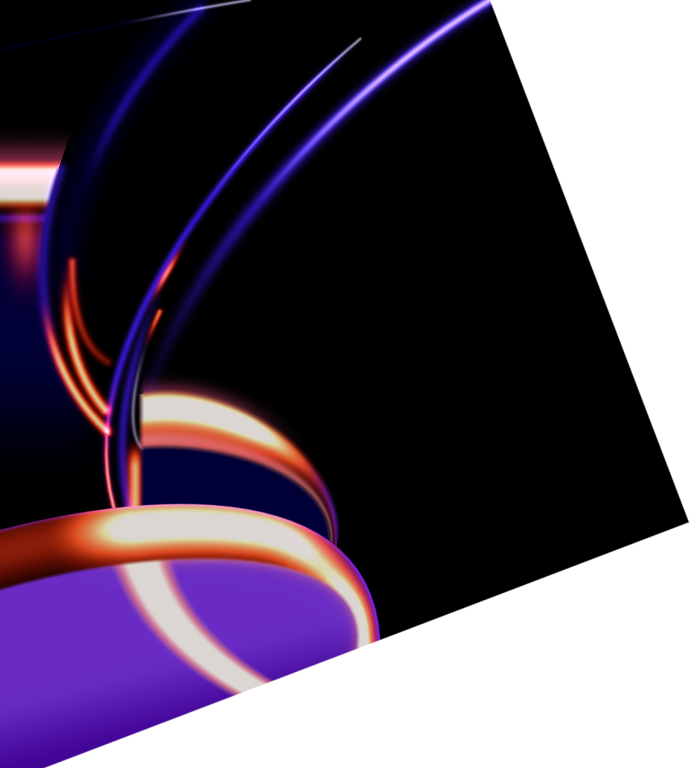
A Shadertoy shader for this background:

```glsl
// Glowing glass ribbons on a tilted black sheet that lies on a white page.
// Signed distance to cubic curves, and position along them, drive the glows,
// heat-coloured bands and fills, layered back to front.

#define SEGMENTS 28
#define NAVY vec3(0, 0, .21)
#define BLUE vec3(.2, .08, .78)
#define LILAC vec3(.82, .76, .95)
#define VIOLET vec3(.41, .17, .77)
#define DEEP_VIOLET vec3(.25, .01, .58)
#define ROSE vec3(.75, .25, .42)
#define PEACH vec3(.9, .5, .52)
#define HOT_WHITE vec3(.86, .84, .82)
#define SHEET_CORNER vec2(89.7, 32)
#define SHEET_AXIS vec2(.934, .356)

float bump(float x, float centre, float width) {
  float k = (x - centre) / width;
  return exp(-k * k);
}

// Smooth step that may also run downwards
float ramp(float a, float b, float x) {
  float k = clamp((x - a) / (b - a), 0., 1.);
  return k * k * (3. - 2. * k);
}

// Black through ember and orange to warm white
vec3 heat(float h) {
  h = clamp(h, 0., 1.);
  return HOT_WHITE * min(vec3(1.9 * h, 1.25 * h * h, 1.1 * h * h * h), 1.);
}

// Cubic through ends.xy and ends.zw.
// x: distance, positive to the right of travel; y: position along, 0 to 1
vec2 curve(vec2 p, vec4 ends, vec4 pulls) {
  float nearest = 1e9;
  vec2 result = vec2(0), start = ends.xy;
  for (int i = 1; i <= SEGMENTS; i++) {
    float t = float(i) / float(SEGMENTS);
    vec2 mid = mix(pulls.xy, pulls.zw, t);
    vec2 stop = mix(mix(mix(ends.xy, pulls.xy, t), mid, t), mix(mid, mix(pulls.zw, ends.zw, t), t), t);
    vec2 e = stop - start, w = p - start;
    float h = clamp(dot(w, e) / dot(e, e), 0., 1.);
    float dist = length(w - e * h);
    if (dist < nearest) {
      nearest = dist;
      float side = e.y * w.x - e.x * w.y;
      result = vec2(side < 0. ? -dist : dist, (float(i - 1) + h) / float(SEGMENTS));
    }
    start = stop;
  }
  return result;
}

// Left ribbon with its hot end, and the thin line at the top
vec3 leftRibbon(vec2 p) {
  vec2 west = curve(p, vec4(7.6, 77.9, 13.7, 43.8), vec4(3.9, 67.4, 3.9, 53.1));
  vec2 east = curve(p, vec4(26, 98.7, 13.7, 46.6), vec4(7.2, 79.8, 4.6, 57));
  vec2 ember = curve(p, vec4(9.4, 65.9, 14, 52.9), vec4(9.4, 61, 10.2, 55));
  vec2 top = curve(p, vec4(0, 93.5, 32.5, 100), vec4(10, 95.6, 20, 98));
  float behind = ramp(-.3, .5, west.x) * ramp(14., 9., p.x);
  vec3 col = NAVY * ramp(73., 68., p.y) * ramp(36., 55., p.y);
  col += heat(.42 * bump(p.y, 69., 5.) * bump(p.x, 3.3, 2.2));
  col += BLUE * .6 * bump(p.y, 71.6, .6);
  float hot = ramp(80., 77.5, p.y) * ramp(71.8, 74.5, p.y);
  col = mix(col, heat(hot), hot) + ROSE * .55 * bump(p.y, 79., 2.3);
  col *= behind;
  float low = ramp(.45, .75, west.y);
  col += BLUE * .65 * bump(west.x, -.3, .7) * (1. - low);
  col += heat(.85 * low * bump(west.x, -.2, .6));
  col += NAVY * .65 * bump(east.x, .6, 2.2) * ramp(.8, .5, east.y);
  col += BLUE * .55 * bump(east.x, 0., .7) * ramp(.42, .2, east.y);
  col += heat(.85 * bump(east.x, 0., .65) * ramp(.55, .78, east.y));
  col += heat(.5 * bump(ember.x, 0., .55) * (1. - .5 * ember.y));
  return col + mix(NAVY * .5, LILAC * .7, ramp(.5, .85, top.y)) * bump(top.x, 0., .2);
}

// Long arcs that sweep down from the upper right
vec3 sweepingArcs(vec2 p) {
  vec2 wide = curve(p, vec4(63.8, 100, 19.3, 49), vec4(46.2, 89.6, 26, 68.8));
  vec2 thin = curve(p, vec4(46.9, 94.8, 14.8, 34), vec4(29.9, 80.5, 9.1, 54.4));
  vec2 inner = curve(p, vec4(22.4, 65.5, 16.7, 34), vec4(16.9, 54.4, 14.6, 44));
  vec2 hook = curve(p, vec4(20.8, 59.4, 18.9, 41.4), vec4(16.9, 51.2, 16.3, 42.7));
  vec3 col = BLUE * bump(wide.x, 0., .95) * (.15 + .75 * ramp(1., .45, wide.y));
  col += LILAC * .85 * bump(wide.x, 0., .42) * ramp(.62, .2, wide.y);
  float foot = ramp(.72, .95, thin.y);
  col += BLUE * bump(thin.x, 0., .5) * ramp(0., .15, thin.y) * (1. - .7 * foot);
  col += LILAC * .7 * bump(thin.x, .1, .2) * ramp(.42, .1, thin.y);
  col += heat(.75 * bump(thin.x, 0., .28) * foot);
  col += heat(.7 * bump(thin.x, -.6, .4) * bump(thin.y, .53, .035));
  col += BLUE * .75 * bump(inner.x, 0., .6) * ramp(0., .5, inner.y);
  col += LILAC * .5 * bump(hook.x, 0., .25) * ramp(.1, .5, hook.y);
  col += heat(.65 * bump(hook.x, 0., .35) * ramp(.2, 0., hook.y));
  return col + heat(.8 * ramp(43., 39., p.y) * ramp(32., 34., p.y) * bump(p.x, 17.6, .9));
}

// Small ribbon with a navy hollow
vec3 middleRibbon(vec2 p, vec3 col) {
  vec2 outer = curve(p, vec4(18.9, 48.8, 43.9, 29.7), vec4(29.9, 50.5, 44.9, 40.8));
  vec2 inner = curve(p, vec4(18.2, 41.8, 43.1, 29.7), vec4(28, 42.7, 43, 38.8));
  float s = clamp(outer.x / max(outer.x - inner.x, .01), 0., 1.);
  vec3 band = heat(1.15 * bump(s, .3, .42) * (1. - .85 * ramp(.38, .85, outer.y)));
  band += PEACH * .8 * bump(s, .9, .2) * (1. - .3 * outer.y);
  band += BLUE * bump(s, .1, .35) * ramp(.6, .95, outer.y);
  band = mix(min(band, HOT_WHITE), NAVY, ramp(-.3, .6, inner.x));
  float right = ramp(17.9, 18.9, p.x);
  col += ROSE * .45 * bump(min(outer.x, 0.), 0., 1.3) * right * ramp(.7, .2, outer.y);
  return mix(col, band, right * ramp(-.5, .6, outer.x));
}

// Large ribbon with a violet inside and a pale reflected stroke
vec3 frontRibbon(vec2 p, vec3 col, float depth, float pixel) {
  vec2 outer = curve(p, vec4(0, 31, 49.5, 16.7), vec4(20.8, 36.5, 48.4, 37.5));
  vec2 inner = curve(p, vec4(0, 23.2, 46.6, 15.6), vec4(19.5, 29, 48.4, 30.3));
  vec2 pale = curve(p, vec4(18.2, 27.7, 35.8, 8.9), vec4(20.2, 20.6, 25.4, 14.1));
  float s = clamp(outer.x / max(outer.x - inner.x, .01), 0., 1.);
  float turn = ramp(.55, .88, outer.y);
  float power = mix(.33, 1.12, ramp(.08, .27, outer.y)) - .2 * bump(outer.y, .75, .1);
  vec3 band = heat(power * bump(s, mix(.38, .8, turn), .55));
  band += BLUE * (.7 * bump(s, 0., .3) * turn + .6 * bump(outer.x, 0., .3));
  vec3 fill = mix(DEEP_VIOLET, VIOLET, ramp(0., 11., depth + .12 * p.x));
  fill = mix(fill, PEACH, .65 * exp(-max(inner.x, 0.) / .6) * ramp(.15, .35, inner.y));
  float rib = abs(pale.x) / mix(3.1, 1.6, pale.y);
  fill = mix(fill, PEACH, .8 * ramp(1.4, .85, rib));
  fill = mix(fill, HOT_WHITE, ramp(1., .55, rib));
  band = mix(band, fill, ramp(-.35, .35, inner.x));
  return mix(col, band, ramp(-pixel, pixel, outer.x));
}

void mainImage(out vec4 fragColor, in vec2 fragCoord) {
  // Percent of the canvas height
  float pixel = 100. / iResolution.y;
  vec2 p = fragCoord * pixel, q = p - SHEET_CORNER;
  float bottom = dot(q, vec2(SHEET_AXIS.y, -SHEET_AXIS.x));
  float sheet = max(dot(q, SHEET_AXIS), bottom);
  vec3 col = middleRibbon(p, leftRibbon(p) + sweepingArcs(p));
  col = frontRibbon(p, col, -bottom, pixel);
  col = mix(col, vec3(1), ramp(-pixel, pixel, sheet));
  fragColor = vec4(clamp(col, 0., 1.), 1);
}
```
